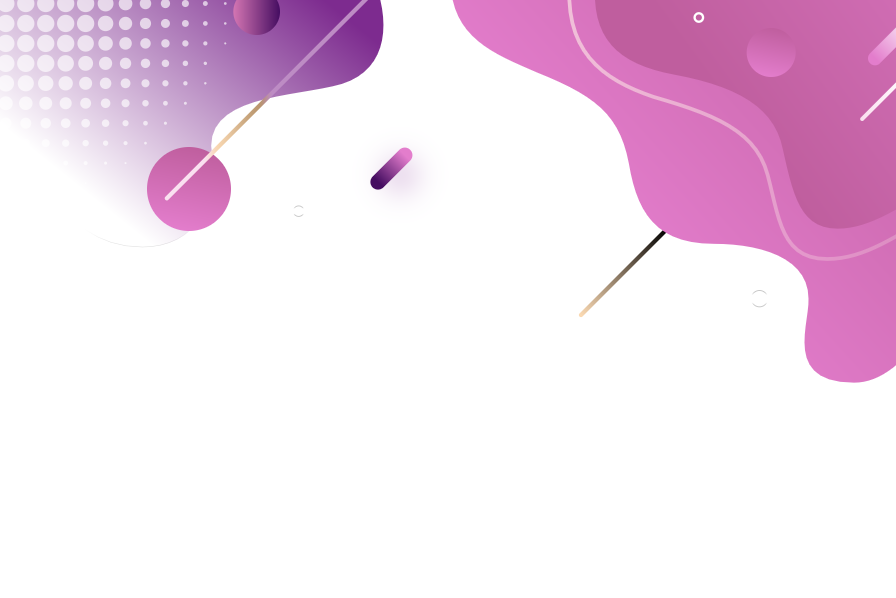
Reproduce this background procedurally as a WebGL 1 fragment shader.

```glsl
precision highp float;
// Abstract white backdrop with flowing purple and pink blobs in the upper corners.
// Blobs are closed chains of cubic curves, giving distance and inside sign;
// discs, pills, thin sticks and a halftone grid are layered over them.
uniform vec2 u_resolution;

const float WIDTH = 768.0; // design units across the canvas
const vec3 WHITE = vec3(1.0);
const vec3 ROSE = vec3(0.75, 0.37, 0.62);
const vec3 ORCHID = vec3(0.89, 0.49, 0.80);
const vec3 VIOLET = vec3(0.49, 0.17, 0.56);
const vec3 PLUM = vec3(0.27, 0.05, 0.38);
const vec3 PEACH = vec3(0.98, 0.85, 0.70);
const vec3 BLUSH = vec3(0.98, 0.88, 0.94);

// Edge coverage over one pixel
float cover(float d) {
  return clamp(0.5 - d * u_resolution.x / WIDTH, 0.0, 1.0);
}

// Position along the axis a-b, from 0 to 1
float along(vec2 p, vec2 a, vec2 b) {
  vec2 axis = b - a;
  return clamp(dot(p - a, axis) / dot(axis, axis), 0.0, 1.0);
}

float segment(vec2 p, vec2 a, vec2 b) {
  return length(p - mix(a, b, along(p, a, b)));
}

// Cubic curve: x = distance, y = crossing parity (1 or -1)
vec2 curve(vec2 p, vec2 a, vec2 b, vec2 c, vec2 d) {
  vec2 result = vec2(1e4, 1.0);
  vec2 last = a;
  for (int i = 1; i <= 14; i++) {
    float t = float(i) / 14.0;
    float s = 1.0 - t;
    vec2 next = s*s*s*a + 3.0*s*s*t*b + 3.0*s*t*t*c + t*t*t*d;
    result.x = min(result.x, segment(p, last, next));
    if ((last.y > p.y) != (next.y > p.y)) {
      float x = mix(last.x, next.x, (p.y - last.y) / (next.y - last.y));
      if (p.x < x) result.y = -result.y;
    }
    last = next;
  }
  return result;
}

vec2 join(vec2 a, vec2 b) {
  return vec2(min(a.x, b.x), a.y * b.y);
}

float purpleBlob(vec2 p) {
  vec2 e = curve(p, vec2(326, 0), vec2(334, 34), vec2(325, 66), vec2(285, 74));
  e = join(e, curve(p, vec2(285, 74), vec2(245, 83), vec2(181, 84), vec2(181, 125)));
  e = join(e, curve(p, vec2(181, 125), vec2(190, 185), vec2(160, 212), vec2(122, 212)));
  e = join(e, curve(p, vec2(122, 212), vec2(52, 212), vec2(36, 140), vec2(0, 124)));
  e = join(e, curve(p, vec2(0, 124), vec2(-300, -100), vec2(0, -300), vec2(326, 0)));
  return e.x * e.y;
}

float pinkBlob(vec2 p) {
  vec2 e = curve(p, vec2(388, 0), vec2(396, 36), vec2(428, 48), vec2(460, 62));
  e = join(e, curve(p, vec2(460, 62), vec2(510, 82), vec2(531, 98), vec2(539, 140)));
  e = join(e, curve(p, vec2(539, 140), vec2(546, 182), vec2(562, 209), vec2(612, 209)));
  e = join(e, curve(p, vec2(612, 209), vec2(650, 209), vec2(693, 220), vec2(693, 256)));
  e = join(e, curve(p, vec2(693, 256), vec2(694, 278), vec2(671, 328), vec2(732, 328)));
  e = join(e, curve(p, vec2(732, 328), vec2(752, 328), vec2(770, 315), vec2(790, 290)));
  e = join(e, curve(p, vec2(790, 290), vec2(1100, -100), vec2(500, -500), vec2(388, 0)));
  return e.x * e.y;
}

float innerBlob(vec2 p) {
  vec2 e = curve(p, vec2(510, 0), vec2(512, 38), vec2(535, 56), vec2(578, 64));
  e = join(e, curve(p, vec2(578, 64), vec2(632, 74), vec2(664, 92), vec2(671, 128)));
  e = join(e, curve(p, vec2(671, 128), vec2(680, 168), vec2(686, 196), vec2(718, 196)));
  e = join(e, curve(p, vec2(718, 196), vec2(742, 196), vec2(766, 182), vec2(800, 160)));
  e = join(e, curve(p, vec2(800, 160), vec2(1100, -100), vec2(600, -500), vec2(510, 0)));
  return e.x * e.y;
}

float ribbon(vec2 p) {
  vec2 e = curve(p, vec2(488, 0), vec2(490, 50), vec2(522, 70), vec2(560, 83));
  e = join(e, curve(p, vec2(560, 83), vec2(612, 98), vec2(648, 112), vec2(658, 150)));
  e = join(e, curve(p, vec2(658, 150), vec2(668, 188), vec2(670, 222), vec2(709, 222)));
  return join(e, curve(p, vec2(709, 222), vec2(738, 222), vec2(762, 206), vec2(790, 190))).x;
}

// Halftone grid, shrinking away from the upper left corner
float halftone(vec2 p) {
  vec2 center = floor((p - vec2(5, 3)) / 17.1 + 0.5) * 17.1 + vec2(5, 3);
  float radius = min(1.2 + (192.0 - length(center * vec2(1, 1.2))) * 0.055, 7.4);
  return cover(length(p - center) - radius) * step(0.6, radius);
}

// Straight bar with round ends and a gradient along it
vec3 bar(vec3 under, vec2 p, vec2 a, vec2 b, float radius, vec3 from, vec3 to) {
  return mix(under, mix(from, to, along(p, a, b)), cover(segment(p, a, b) - radius));
}

// Disc with a gradient across the given direction
vec3 disc(vec3 under, vec2 p, vec2 center, float radius, vec2 dir, vec3 from, vec3 to) {
  vec2 reach = dir * radius;
  vec3 fill = mix(from, to, along(p, center - reach, center + reach));
  return mix(under, fill, cover(length(p - center) - radius));
}

// Faint pair of short arcs
float arcs(vec2 p, vec2 center, float radius) {
  vec2 q = p - center;
  float rim = cover(abs(length(q) - radius) - 0.4);
  return 0.22 * rim * smoothstep(0.4, 0.8, abs(q.y) / radius);
}

void main() {
  vec2 p = vec2(gl_FragCoord.x, u_resolution.y - gl_FragCoord.y) * WIDTH / u_resolution.x;
  vec3 color = WHITE;

  // Purple blob and halftone
  float purple = purpleBlob(p);
  vec3 fill = mix(VIOLET, WHITE, along(p, vec2(290, 10), vec2(130, 210)));
  fill = mix(fill, WHITE, 0.65 * halftone(p));
  fill -= 0.12 * cover(abs(purple) - 0.5) * smoothstep(195.0, 212.0, p.y);
  color = mix(color, fill, cover(purple));
  color = disc(color, p, vec2(220, 10), 20.0, vec2(1, 0), vec3(0.83, 0.46, 0.70), PLUM);
  color = disc(color, p, vec2(162, 162), 36.0, vec2(-0.2, 0.98), ROSE, ORCHID);

  // Long stick, tan over white and lilac over purple
  vec3 tan = mix(PEACH, vec3(0.72, 0.58, 0.42), smoothstep(180.0, 228.0, p.x));
  vec3 stick = mix(BLUSH, tan, smoothstep(174.0, 188.0, p.x));
  stick = mix(stick, vec3(0.74, 0.55, 0.77), smoothstep(222.0, 234.0, p.x));
  color = bar(color, p, vec2(143, 170), vec2(325, -12), 1.8, stick, stick);

  // Floating pill with its soft shadow
  vec2 shade = p - vec2(343, 150);
  color -= vec3(0.07, 0.12, 0.06) * exp(-dot(shade, shade) / 420.0);
  color = bar(color, p, vec2(324, 156), vec2(347, 133), 6.5, PLUM, ORCHID);

  // Pink blobs and the ribbon between them
  color = bar(color, p, vec2(498, 270), vec2(572, 196), 1.8, PEACH, vec3(0.0));
  fill = mix(ORCHID, ROSE, 0.8 * along(p, vec2(580, 260), vec2(800, 60)));
  color = mix(color, fill, cover(pinkBlob(p)));
  float fade = mix(0.62, 0.25, along(p, vec2(490, 0), vec2(740, 220)));
  color = mix(color, vec3(1.0, 0.94, 0.91), fade * cover(ribbon(p) - 1.6));
  fill = mix(ROSE, ORCHID, 0.5 * along(p, vec2(640, 110), vec2(790, 0)));
  color = mix(color, fill, cover(innerBlob(p)));

  // Small ornaments
  color = disc(color, p, vec2(661, 45), 21.0, vec2(-0.2, 0.98), ROSE, ORCHID);
  color = bar(color, p, vec2(750, 50), vec2(785, 15), 6.0, ORCHID, WHITE);
  color = bar(color, p, vec2(739, 102), vec2(780, 61), 1.7, BLUSH, WHITE);
  color = mix(color, WHITE, cover(abs(length(p - vec2(599, 15)) - 3.6) - 1.0));
  color -= arcs(p, vec2(256, 181), 4.5) + arcs(p, vec2(651, 256), 7.0);

  gl_FragColor = vec4(color, 1.0);
}
```
